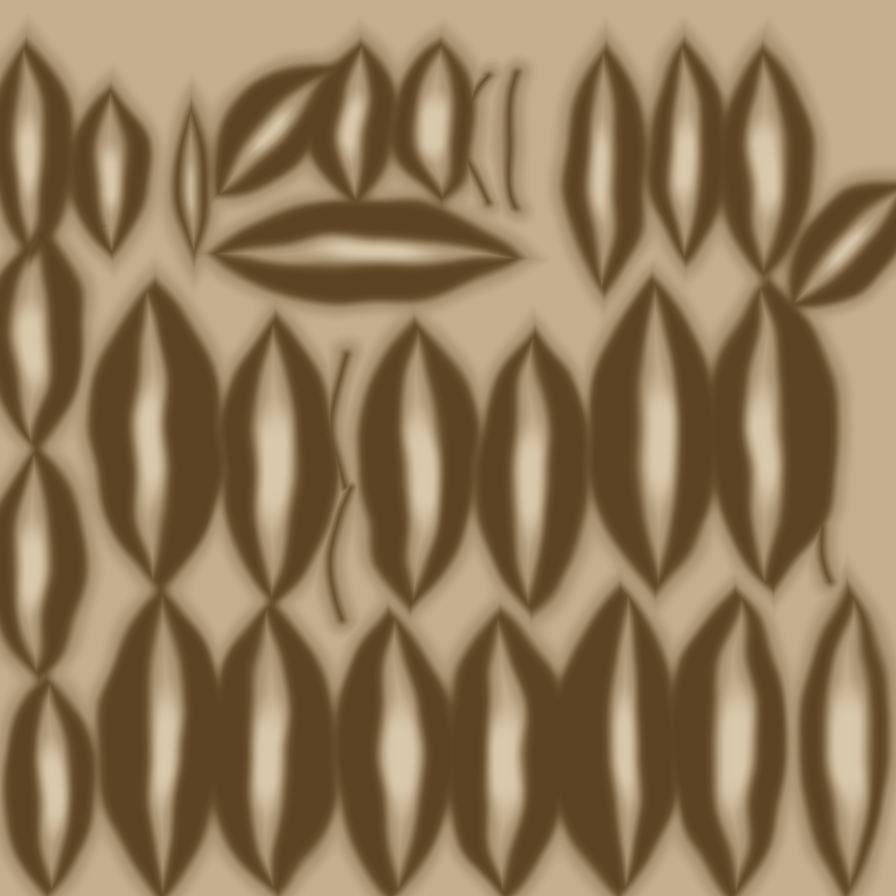
Reproduce this pattern procedurally as a Shadertoy shader.

```glsl
// Rows of dark, pointed husks with pale slits and glowing cores on warm tan.
// Each husk is a lens-shaped distance field with its slit cut out; loops stack
// the husks in columns, and one merged field is shaded with soft edges.

const vec3 TAN_LIGHT  = vec3(0.77, 0.683, 0.555);
const vec3 TAN_SHADE  = vec3(0.65, 0.56, 0.43);
const vec3 UMBER_EDGE = vec3(0.43, 0.335, 0.20);
const vec3 UMBER_DEEP = vec3(0.358, 0.262, 0.138);
const vec3 CORE       = vec3(0.86, 0.80, 0.68);

const float EDGE = 0.0055;       // half width of the soft outline
const float HALO = 0.022;        // reach of the shade around husks
const float INNER = 0.012;       // depth of the lighter husk rim
const float MERGE = 0.010;       // blending where husks touch
const float WOBBLE = 0.011;      // unevenness of the outlines
const float STROKE_RADIUS = 0.0042;
const float LOWER_TOP = 0.685;   // top of the large husks
const float UPPER_TOP = 0.95;    // top of the small husks

float hash(vec2 p) {
    return fract(sin(dot(p, vec2(127.1, 311.7))) * 43758.5453);
}

float noise(vec2 p) {
    vec2 i = floor(p), f = fract(p);
    f = f * f * (3.0 - 2.0 * f);
    return mix(mix(hash(i), hash(i + vec2(1, 0)), f.x),
               mix(hash(i + vec2(0, 1)), hash(i + vec2(1, 1)), f.x), f.y);
}

float softMin(float a, float b) {
    float h = max(MERGE - abs(a - b), 0.0) / MERGE;
    return min(a, b) - h * h * MERGE * 0.25;
}

// Approximate distance to an upright lens; size holds its half extents.
float lens(vec2 p, vec2 size, float power) {
    float t = abs(p.y) / size.y + 0.0001;
    float width = size.x * (1.0 - pow(t, power));
    float slope = size.x * power * pow(t, power - 1.0) / size.y;
    return (abs(p.x) - width) / sqrt(1.0 + slope * slope);
}

// Husk with an open slit; raises glow inside the slit's middle.
float husk(vec2 p, vec2 size, float slit, float angle, float id, inout float glow) {
    float c = cos(angle), s = sin(angle);
    p = mat2(c, -s, s, c) * p;
    float t = p.y / size.y;
    p.x += (hash(vec2(id, 3.0)) - 0.5) * 0.012 * (1.0 - t * t);
    float body = lens(p, size, 2.3) - 0.003;
    vec2 q = p - vec2((hash(vec2(id, 5.0)) - 0.5) * size.x * 0.25, 0.0);
    float opening = lens(q, vec2(slit, size.y * 0.88), 2.2);
    float core = 1.0 - smoothstep(0.15, 0.5, abs(t + 0.05));
    glow = max(glow, core * smoothstep(0.0, 0.014, -opening));
    return max(body, -opening);
}

// Thin bent line, centred on the origin.
float stroke(vec2 p, float halfLength, float bend, float lean) {
    float t = clamp(p.y / halfLength, -1.0, 1.0);
    return length(p - vec2(bend * (t * t - 0.5) + lean * t, t * halfLength)) - STROKE_RADIUS;
}

void mainImage(out vec4 fragColor, in vec2 fragCoord) {
    vec2 uv = fragCoord / iResolution.y;
    vec2 p = uv + WOBBLE * (vec2(noise(uv * 19.0), noise(uv * 19.0 + 40.0)) - 0.5);
    float d = 1.0, glow = 0.0;

    // Large husks, stacked tip to tip in eight columns
    for (int i = 0; i < 8; i++) {
        float column = float(i);
        float under = 1.0 - smoothstep(0.08, 0.23, abs(column / 8.0 - 0.39));
        float top = i == 0 ? 0.745 : LOWER_TOP - under * (0.035 + 0.035 * hash(vec2(column, 1.0)));
        float rows = i == 0 ? 3.0 : 2.0;
        float pitch = top / rows;
        for (float row = 0.0; row < rows; row++) {
            float id = column * 3.0 + row;
            float x = row < 0.5 ? 0.05 + 0.128 * column
                                : 0.043 + 0.1335 * column + 0.018 * step(2.5, column);
            vec2 q = p - vec2(x, pitch * (row + 0.5));
            if (i == 7 && row > 0.5) {
                d = min(d, stroke(p - vec2(0.92, 0.43), 0.08, 0.014, 0.0));
                continue;
            }
            float width = i == 0 ? 0.053 : i == 7 ? 0.045 : mix(0.062, 0.073, hash(vec2(id, 2.0)));
            float slit = mix(0.017, 0.024, hash(vec2(id, 7.0)));
            d = softMin(d, husk(q, vec2(width, pitch * 0.5), slit, 0.0, id, glow));
        }
    }

    // Small husks in eleven slots along the top
    for (int k = 0; k < 11; k++) {
        float slot = float(k), id = slot + 50.0;
        float x = 0.033 + 0.0915 * slot;
        bool slanted = k % 7 == 3;
        if (k == 6) {
            d = min(d, stroke(p - vec2(0.532, 0.845), 0.068, 0.024, 0.0));
            d = min(d, stroke(p - vec2(0.572, 0.845), 0.072, 0.008, 0.0));
            continue;
        }
        float top = UPPER_TOP - (k == 1 ? 0.05 : k == 2 ? 0.075 : 0.0);
        float base = k > 3 && k < 6 ? 0.775 : k > 6 ? 0.66 + 0.05 * hash(vec2(id, 1.0)) : 0.715;
        vec2 centre = vec2(x, 0.5 * (top + base));
        vec2 size = vec2(k == 2 ? 0.018 : mix(0.039, 0.050, hash(vec2(id, 2.0))), 0.5 * (top - base));
        float slit = k == 2 ? 0.009 : mix(0.014, 0.021, hash(vec2(id, 7.0)));
        if (slanted) {
            centre.y = k == 3 ? 0.855 : 0.725;
            size = vec2(0.047, 0.092);
            slit = 0.013;
        }
        d = softMin(d, husk(p - centre, size, slit, slanted ? -0.75 : 0.0, id, glow));
    }

    // Broad lying husk and the strokes in the gaps
    d = softMin(d, husk(p - vec2(0.408, 0.716), vec2(0.057, 0.17), 0.015, 1.5708, 80.0, glow));
    d = min(d, stroke(p - vec2(0.1, 0.818), 0.07, 0.026, 0.0));
    for (float k = 0.0; k < 2.0; k++)
        d = min(d, stroke(p - vec2(0.379, 0.385 + 0.147 * k), 0.072, 0.014, 0.003));

    // Soft shading of the merged field
    vec3 ground = mix(TAN_SHADE, TAN_LIGHT, smoothstep(0.0, HALO, d));
    ground = mix(ground, CORE, glow * 0.9);
    vec3 shell = mix(UMBER_EDGE, UMBER_DEEP, smoothstep(0.0, INNER, -d));
    fragColor = vec4(mix(shell, ground, smoothstep(-EDGE, EDGE, d)), 1.0);
}
```
